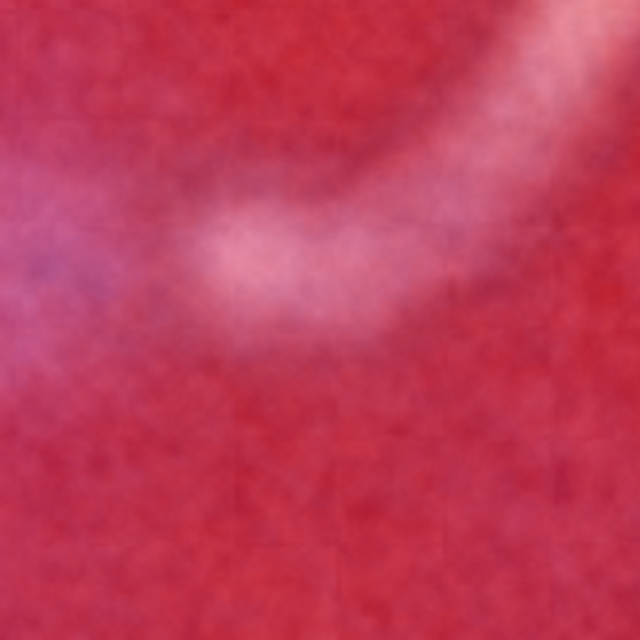
Give the GLSL for this background, as a Shadertoy shader.

```glsl
// Soft crimson field crossed by a pale rose streak that bends up to the right,
// with a bright pink core and a violet haze at the left. Built from Gaussian
// glows, the distance to a quadratic curve, value noise and woven ripples.

#define STREAK_WIDTH 0.095
#define STREAK_STEPS 24
#define RIM_OFFSET 0.135
#define RIM_STRENGTH 0.38
#define MOTTLE 0.085
#define GRAIN 0.065
#define RIPPLE 0.011
#define TILES 6.0
#define WARP 0.035

const vec3 CRIMSON = vec3(0.740, 0.180, 0.275);
const vec3 SCARLET = vec3(0.765, 0.165, 0.230);
const vec3 MAGENTA = vec3(0.725, 0.190, 0.360);
const vec3 WINE    = vec3(0.640, 0.190, 0.310);
const vec3 ROSE    = vec3(0.775, 0.350, 0.490);
const vec3 BLUSH   = vec3(0.930, 0.590, 0.630);
const vec3 PINK    = vec3(0.900, 0.555, 0.670);
const vec3 VIOLET  = vec3(0.780, 0.375, 0.585);
const vec3 PURPLE  = vec3(0.660, 0.325, 0.550);

float hash(vec2 p) {
    vec3 q = fract(vec3(p.xyx) * 0.1031);
    q += dot(q, q.yzx + 33.33);
    return fract((q.x + q.y) * q.z);
}

float noise(vec2 p) {
    vec2 i = floor(p), f = fract(p);
    f = f * f * (3.0 - 2.0 * f);
    float low = mix(hash(i), hash(i + vec2(1, 0)), f.x);
    float high = mix(hash(i + vec2(0, 1)), hash(i + vec2(1, 1)), f.x);
    return mix(low, high, f.y);
}

// Signed fractal noise, about -0.5 to 0.5
float fbm(vec2 p) {
    float sum = 0.0, amp = 0.5;
    for (int i = 0; i < 3; i++) {
        sum += amp * (noise(p) - 0.5);
        p = p * 2.03 + 17.3;
        amp *= 0.55;
    }
    return sum;
}

// Upright and level waves with random frequencies in each tile
float ripples(vec2 uv) {
    vec2 p = (uv - vec2(0.029, 0.149)) * TILES;
    vec2 id = floor(p) + 20.0, f = fract(p);
    float sum = 0.0;
    for (int i = 0; i < 5; i++) {
        vec2 seed = id + float(i) * 31.7;
        vec2 k = floor(vec2(hash(seed), hash(seed + 7.9)) * 6.0);
        vec2 wave = cos(3.14159 * k * f);
        sum += (hash(seed + 3.3) * 2.0 - 1.0) * wave.x * wave.y;
    }
    vec2 edge = smoothstep(0.0, 0.05, min(f, 1.0 - f));
    return sum * edge.x * edge.y;
}

// Elliptical Gaussian glow
float glow(vec2 p, vec2 center, vec2 radius) {
    vec2 q = (p - center) / radius;
    return exp(-dot(q, q));
}

vec2 streakPoint(float t) {
    vec2 a = mix(vec2(0.40, 0.58), vec2(0.71, 0.55), t);
    vec2 b = mix(vec2(0.71, 0.55), vec2(0.95, 1.05), t);
    return mix(a, b, t);
}

// Distance to the streak's spine (x) and position along it (y)
vec2 streakDistance(vec2 p) {
    vec2 nearest = vec2(10.0, 0.0), a = streakPoint(0.0);
    for (int i = 0; i < STREAK_STEPS; i++) {
        vec2 b = streakPoint(float(i + 1) / float(STREAK_STEPS)), ab = b - a;
        float h = clamp(dot(p - a, ab) / dot(ab, ab), 0.0, 1.0);
        float d = length(p - a - h * ab);
        if (d < nearest.x) nearest = vec2(d, (float(i) + h) / float(STREAK_STEPS));
        a = b;
    }
    return nearest;
}

void mainImage(out vec4 fragColor, in vec2 fragCoord) {
    vec2 uv = fragCoord / iResolution.xy;
    vec2 p = uv + WARP * vec2(fbm(uv * 12.0), fbm(uv * 12.0 + 40.0));

    // Crimson ground, warmer at the top and right, cooler at the left
    vec3 color = CRIMSON;
    color = mix(color, SCARLET, 0.80 * glow(p, vec2(0.48, 0.96), vec2(0.22, 0.16)));
    color = mix(color, SCARLET, 0.70 * glow(p, vec2(1.00, 0.60), vec2(0.12, 0.30)));
    color = mix(color, SCARLET, 0.50 * glow(p, vec2(0.48, 0.08), vec2(0.20, 0.15)));
    color = mix(color, MAGENTA, 0.65 * glow(p, vec2(0.00, 0.55), vec2(0.24, 0.65)));
    color = mix(color, MAGENTA, 0.30 * glow(p, vec2(0.85, 0.20), vec2(0.20, 0.22)));

    // Dark wine rims along the streak and around the gap
    vec2 streak = streakDistance(p);
    float rim = exp(-pow((streak.x - RIM_OFFSET) / 0.045, 2.0));
    color = mix(color, WINE, RIM_STRENGTH * rim);
    color = mix(color, WINE, 0.55 * glow(p, vec2(0.26, 0.71), vec2(0.12, 0.09)));
    color = mix(color, WINE, 0.45 * glow(p, vec2(0.21, 0.49), vec2(0.12, 0.07)));

    // Violet haze at the left
    color = mix(color, VIOLET, 0.92 * glow(p, vec2(0.06, 0.63), vec2(0.16, 0.15)));
    color = mix(color, VIOLET, 0.60 * glow(p, vec2(0.00, 0.48), vec2(0.15, 0.10)));
    color = mix(color, PURPLE, 0.45 * glow(p, vec2(0.10, 0.57), vec2(0.09, 0.04)));

    // Curved streak, paler toward its upper end
    float band = exp(-pow(streak.x / STREAK_WIDTH, 2.8));
    vec3 streakColor = mix(ROSE, BLUSH, pow(streak.y, 3.0));
    color = mix(color, streakColor, band * mix(0.75, 0.97, streak.y));

    // Bright core and its spill
    color = mix(color, ROSE, 0.65 * glow(p, vec2(0.39, 0.61), vec2(0.15, 0.13)));
    color = mix(color, ROSE, 0.50 * glow(p, vec2(0.68, 0.63), vec2(0.14, 0.09)));
    color = mix(color, PINK, 0.88 * glow(p, vec2(0.40, 0.595), vec2(0.095, 0.085)));
    color = mix(color, PINK, 0.45 * glow(p, vec2(0.54, 0.57), vec2(0.09, 0.09)));

    // Cloudy mottling, fine grain and woven ripples
    color += MOTTLE * fbm(uv * 16.0) * vec3(0.7, 1.0, 1.1);
    color += GRAIN * fbm(uv * 40.0 + 9.0) * vec3(1.0, 1.0, 0.8);
    color += GRAIN * fbm(uv * 24.0 + 71.0) * vec3(-0.5, 0.4, 1.2);
    color += RIPPLE * ripples(uv);

    fragColor = vec4(clamp(color, 0.0, 1.0), 1.0);
}
```
